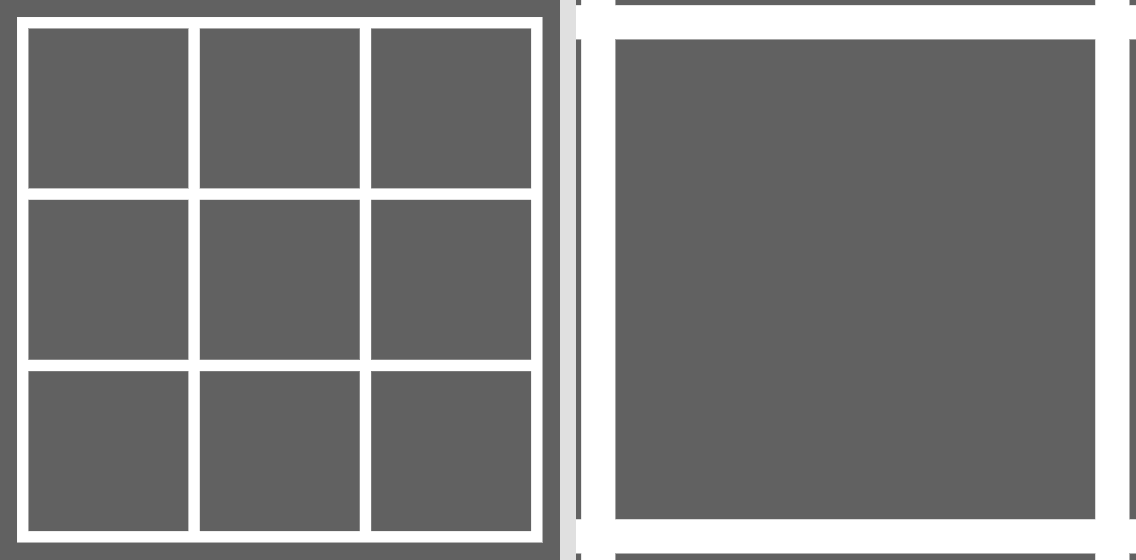
Left, the full canvas; right, a detail of the centre.
This pattern is drawn by a Shadertoy shader. Its source:

```glsl
#define CELLS 3.0
#define PITCH 0.306
#define LINE_WIDTH 0.0204
#define GRID_CENTER vec2(0.4996, 0.5004)
#define GROUND_COLOR vec3(0.38)
#define LINE_COLOR vec3(1.0)

// Signed distance to a square of the given half size
float squareDistance(vec2 p, float halfSize) {
    vec2 d = abs(p) - halfSize;
    return length(max(d, 0.0)) + min(max(d.x, d.y), 0.0);
}

// Signed distance to the ruled grid, including its outer frame
float gridDistance(vec2 p) {
    float halfLine = 0.5 * LINE_WIDTH;
    float frame = squareDistance(p, 0.5 * CELLS * PITCH + halfLine);

    // Fold every cell onto one centred cell
    vec2 cell = mod(p + 0.5 * CELLS * PITCH, PITCH) - 0.5 * PITCH;
    float opening = squareDistance(cell, 0.5 * PITCH - halfLine);
    return max(frame, -opening);
}

void mainImage(out vec4 fragColor, in vec2 fragCoord) {
    float side = min(iResolution.x, iResolution.y);
    vec2 uv = (fragCoord - 0.5 * iResolution.xy) / side + 0.5;

    // One-pixel edge coverage
    float coverage = clamp(0.5 - gridDistance(uv - GRID_CENTER) * side, 0.0, 1.0);
    fragColor = vec4(mix(GROUND_COLOR, LINE_COLOR, coverage), 1.0);
}
```
